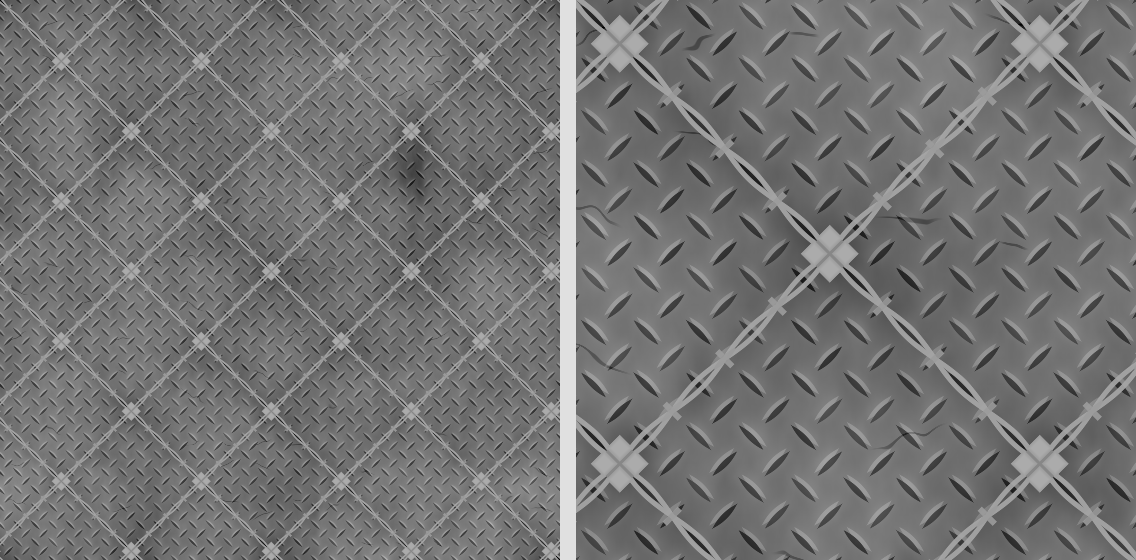
Left, the full canvas; right, a detail of the centre.
This texture is drawn by a Shadertoy shader. Its source:

```glsl
// Grey tread plate under a diagonal lattice of twisted wire with studded joints.
// The lattice is a rotated unit grid (4 x 4 repeats) and the treads are two
// staggered 32 x 32 grids; wrapped noise adds mottling, stains and cracks.

const float REPEATS = 4.0;
const float TREADS = 32.0;
const float CRACK_CELLS = 16.0;
const vec2 JOINT_ORIGIN = vec2(0.4375, 0.5625);
const vec3 PLATE = vec3(0.455);
const vec3 WIRE = vec3(0.65);
const vec3 BAR = vec3(0.61);
const vec3 STUD = vec3(0.67);
const vec3 GROOVE = vec3(0.53);

float hash(vec2 p) {
    vec3 q = fract(p.xyx * vec3(0.1031, 0.1030, 0.0973));
    q += dot(q, q.yzx + 33.33);
    return fract((q.x + q.y) * q.z);
}

// Value noise that wraps after "period" lattice cells.
float noise(vec2 p, vec2 period) {
    vec2 i = floor(p), f = fract(p);
    f = f * f * (3.0 - 2.0 * f);
    vec2 a = mod(i, period), b = mod(i + 1.0, period);
    return mix(mix(hash(a), hash(vec2(b.x, a.y)), f.x),
               mix(hash(vec2(a.x, b.y)), hash(b), f.x), f.y);
}

float fbm(vec2 uv, vec2 period) {
    float sum = 0.0, weight = 0.5;
    for (int i = 0; i < 5; i++) {
        sum += weight * noise(uv * period, period);
        period *= 2.0;
        weight *= 0.5;
    }
    return sum;
}

float fill(float d, float aa) {
    return 1.0 - smoothstep(-0.5 * aa, 0.5 * aa, d);
}

// Brightness change of one lens-shaped tread per cell; slope is +1 or -1.
float tread(vec2 g, float slope, float aa) {
    vec2 c = fract(g) - 0.5;
    float u = (c.x + slope * c.y) * 0.7071;
    float v = (c.y - slope * c.x) * 0.7071;
    float halfWidth = 0.058 * (1.0 - u * u / 0.11);
    float slit = fill(abs(v) - halfWidth, aa);
    float rim = fill(abs(v - 0.085) - halfWidth, aa) * (1.0 - slit);
    float pad = exp(-10.0 * u * u - 26.0 * v * v);
    float depth = mix(0.17, 0.27, hash(mod(floor(g), TREADS) + slope));
    return 0.10 * rim - depth * slit + pad * (0.04 + 0.25 * v);
}

// Coverage of the paired strands (x) and the cross bars (y) of a wire.
vec2 wire(float along, float across, float aa) {
    float gap = 0.015 * abs(sin(along * 12.56637));
    float strands = fill(abs(abs(across) - gap) - 0.0085, aa);
    float knot = abs(fract(along * 4.0 + 0.5) - 0.5) * 0.25;
    float bar = fill(max(knot - 0.010, abs(across) - 0.036), aa);
    return vec2(strands, bar);
}

// Soft elongated stain, measured around the wrapped canvas.
float stain(vec2 uv, vec2 center, vec2 size) {
    vec2 d = (fract(uv - center + 0.5) - 0.5) / size;
    return exp(-dot(d, d));
}

// Sparse short cracks, at most one in each cell.
float crack(vec2 uv, float aa) {
    vec2 g = uv * CRACK_CELLS, id = mod(floor(g), CRACK_CELLS);
    vec2 c = fract(g) - 0.5;
    c.y += 0.5 * (hash(id + 7.0) - 0.5);
    float angle = 1.2 * (hash(id + 19.0) - 0.5);
    float bend = noise(uv * 96.0, vec2(96.0)) - 0.5;
    float line = c.y - c.x * angle + 0.12 * bend;
    float reach = mix(0.12, 0.40, hash(id + 31.0));
    float taper = 1.0 - smoothstep(0.4 * reach, reach, abs(c.x));
    return fill(abs(line) - 0.012, aa) * taper * step(0.72, hash(id + 43.0));
}

void mainImage(out vec4 fragColor, in vec2 fragCoord) {
    vec2 uv = fragCoord / iResolution.xy;
    float pixel = 1.0 / min(iResolution.x, iResolution.y);

    // Rotated lattice: joints at whole numbers, wires along whole lines.
    vec2 q = uv * REPEATS - JOINT_ORIGIN;
    vec2 d = vec2(q.x + q.y, q.y - q.x);
    vec2 f = fract(d + 0.5) - 0.5;
    vec2 n = abs(f);
    float aa = pixel * REPEATS * 1.4142;

    // Plate, treads and wear.
    float treadAa = pixel * TREADS;
    float shade = tread(uv * TREADS, 1.0, treadAa)
                + tread(uv * TREADS + 0.5, -1.0, treadAa);
    shade += 0.20 * (fbm(uv, vec2(8.0)) - 0.48);
    shade += 0.07 * (fbm(uv, vec2(64.0, 32.0)) - 0.48);
    float dirt = stain(uv, vec2(0.74, 0.70), vec2(0.035, 0.10))
               + 0.5 * stain(uv, vec2(0.18, 0.66), vec2(0.03, 0.09));
    shade -= 0.20 * dirt * fbm(uv, vec2(48.0, 16.0));
    shade -= 0.14 * crack(uv, pixel * CRACK_CELLS);

    // Contact shadows beside wires and joints.
    shade -= 0.07 * exp(-14.0 * min(n.x, n.y)) + 0.07 * exp(-70.0 * dot(f, f));
    vec3 color = PLATE + shade;

    // Wires, then the four studs of each joint.
    vec2 metal = max(wire(d.x, f.y, aa), wire(d.y, f.x, aa));
    color = mix(color, WIRE, 0.92 * metal.x);
    color = mix(color, BAR, 0.9 * metal.y);
    vec2 s = abs(n - 0.037);
    float stud = max(s.x, s.y) - 0.032;
    color = mix(color, GROOVE, fill(max(n.x, n.y) - 0.062, aa));
    color = mix(color, STUD - 0.05 * smoothstep(-0.014, 0.0, stud), fill(stud, aa));

    fragColor = vec4(clamp(color, 0.0, 1.0), 1.0);
}
```
